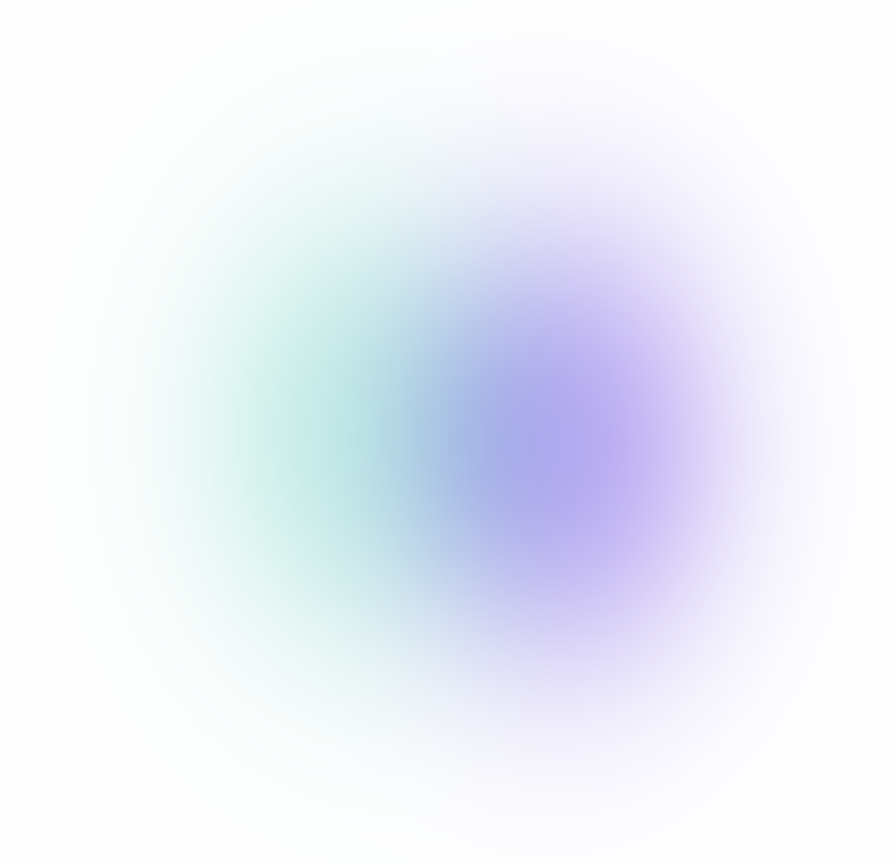
Give the GLSL for this background, as a WebGL 2 fragment shader.

```glsl
#version 300 es
precision highp float;
// Two soft upright ellipses of light, mint on the left and violet on the right,
// on a near-white ground. Each subtracts its own tint from the ground with a
// smooth falloff, so the overlap deepens into periwinkle blue.

uniform vec2 u_resolution;
out vec4 fragColor;

const vec3 GROUND = vec3(0.997, 0.997, 0.998);
const vec3 MINT_ABSORPTION = vec3(0.221, 0.062, 0.092);
const vec3 VIOLET_ABSORPTION = vec3(0.249, 0.316, 0.040);
const float FALLOFF = 2.3;

// Elliptical glow: 1 at the centre, 0.5 at the given half-widths.
float softEllipse(vec2 p, vec2 centre, vec2 halfWidth) {
    float radius = length((p - centre) / halfWidth);
    return exp2(-pow(radius, FALLOFF));
}

void main() {
    // Canvas fractions, origin at the lower left.
    vec2 uv = gl_FragCoord.xy / u_resolution;

    float mint = softEllipse(uv, vec2(0.410, 0.503), vec2(0.163, 0.227));
    float violet = softEllipse(uv, vec2(0.636, 0.482), vec2(0.155, 0.227));

    vec3 colour = GROUND - mint * MINT_ABSORPTION - violet * VIOLET_ABSORPTION;
    fragColor = vec4(colour, 1.0);
}
```
